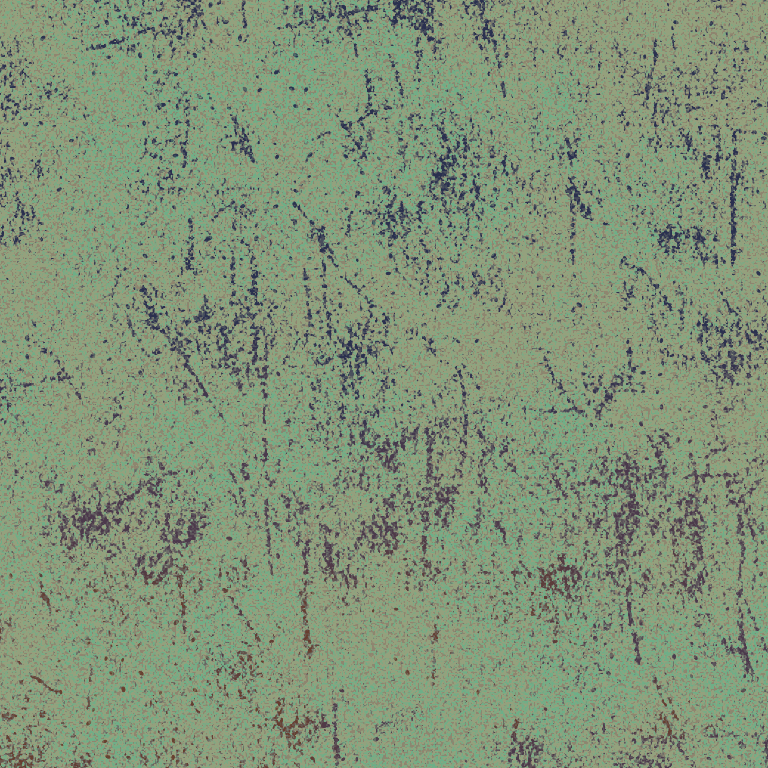
Give the GLSL for this texture, as a three.js fragment shader.

```glsl
varying vec2 vUv;

const vec3 OLIVE = vec3(0.580, 0.630, 0.492);
const vec3 GREEN = vec3(0.500, 0.660, 0.512);
const vec3 TEAL = vec3(0.405, 0.695, 0.540);
const vec3 CLAY = vec3(0.560, 0.495, 0.420);
const vec3 SOOT = vec3(0.410, 0.415, 0.410);
const vec3 NAVY = vec3(0.140, 0.165, 0.300);
const vec3 PLUM = vec3(0.285, 0.205, 0.285);
const vec3 RUST = vec3(0.400, 0.225, 0.165);

float hash(vec2 p) {
  vec3 q = fract(p.xyx * 0.1031);
  q += dot(q, q.yzx + 33.33);
  return fract((q.x + q.y) * q.z);
}

vec2 hash2(vec2 p) {
  return vec2(hash(p), hash(p + 57.3));
}

float noise(vec2 p) {
  vec2 i = floor(p);
  vec2 f = fract(p);
  f = f * f * (3.0 - 2.0 * f);
  float low = mix(hash(i), hash(i + vec2(1.0, 0.0)), f.x);
  float high = mix(hash(i + vec2(0.0, 1.0)), hash(i + 1.0), f.x);
  return mix(low, high, f.y);
}

float fbm(vec2 p) {
  float sum = 0.0;
  float gain = 0.533;
  for (int k = 0; k < 4; k++) {
    sum += gain * noise(p);
    p = p * 2.03 + 17.7;
    gain *= 0.5;
  }
  return sum;
}

vec2 rotate(vec2 p, float a) {
  return vec2(cos(a) * p.x + sin(a) * p.y, cos(a) * p.y - sin(a) * p.x);
}

// Thin strokes, one per chosen cell; angle 0 is vertical
float scratches(vec2 uv, float cells, float angle, float spread, float width, float chance, float seed) {
  vec2 p = uv * cells;
  float wear = 0.0;
  for (int j = -1; j <= 1; j++) {
    for (int i = -1; i <= 1; i++) {
      vec2 id = floor(p) + vec2(float(i), float(j));
      vec2 rnd = hash2(id + seed);
      vec2 q = rotate(p - id - rnd, angle + spread * (hash(id + seed + 9.1) - 0.5));
      float halfLength = mix(0.2, 0.7, rnd.y);
      q.y -= clamp(q.y, -halfLength, halfLength);
      float stroke = 1.0 - smoothstep(0.0, width, length(q) / cells);
      wear = max(wear, stroke * step(hash(id + seed + 4.7), chance));
    }
  }
  return wear;
}

// Bent bundles of parallel scrapes
float gouges(vec2 uv, float cells, float chance, float seed) {
  vec2 p = uv * cells;
  float wear = 0.0;
  for (int j = -1; j <= 1; j++) {
    for (int i = -1; i <= 1; i++) {
      vec2 id = floor(p) + vec2(float(i), float(j));
      vec2 rnd = hash2(id + seed);
      vec2 q = rotate(p - id - rnd, 1.1 * (rnd.x - 0.4));
      q.x += (rnd.y - 0.5) * 1.4 * q.y * q.y;
      float envelope = 1.0 - smoothstep(0.2, 1.0, length(q / vec2(0.28, 0.45)));
      float hatch = smoothstep(0.4, 0.75, noise(q * vec2(170.0, 22.0) / cells + rnd * 40.0));
      wear = max(wear, envelope * (0.2 + 0.8 * hatch) * step(hash(id + seed + 2.3), chance));
    }
  }
  return wear;
}

// Small oval chips, one per chosen cell
float chips(vec2 uv, float cells, float chance, float seed) {
  vec2 id = floor(uv * cells);
  vec2 rnd = hash2(id + seed);
  vec2 q = rotate(fract(uv * cells) - mix(vec2(0.25), vec2(0.75), rnd), 6.28 * rnd.x);
  float radius = mix(0.06, 0.19, rnd.y);
  float d = length(q * vec2(1.0, 1.5)) - radius;
  return (1.0 - smoothstep(-0.04, 0.04, d)) * step(hash(id + seed + 6.1), chance);
}

vec3 paint(vec2 uv) {
  float tone = noise(uv * 520.0) + 0.7 * (fbm(uv * 7.0 + 31.0) - 0.5);
  vec3 color = mix(OLIVE, GREEN, smoothstep(0.46, 0.64, tone));
  color = mix(color, TEAL, 0.75 * smoothstep(0.72, 0.92, tone));
  return mix(color, CLAY, 0.8 * smoothstep(0.63, 0.80, noise(uv * 490.0 + 71.0)));
}

vec3 markColor(vec2 uv) {
  float height = uv.y + 0.2 * (fbm(uv * 6.0 + 5.0) - 0.5);
  vec3 color = mix(PLUM, NAVY, smoothstep(0.38, 0.58, height));
  float side = fbm(uv * 5.0 + 83.0) + 0.3 * abs(uv.x - 0.45);
  float rust = (1.0 - smoothstep(0.20, 0.36, height)) * smoothstep(0.50, 0.66, side);
  return mix(color, RUST, rust);
}

void main() {
  vec2 uv = vUv;
  vec2 bent = uv + 0.016 * (vec2(noise(uv * 14.0), noise(uv * 14.0 + 40.0)) - 0.5);
  float patches = fbm(uv * 9.0 + 12.0);

  // Wear sets how much of the grit shows through
  float wear = 0.10 + 0.30 * (patches - 0.4);
  wear += 0.24 * smoothstep(0.42, 0.62, patches) * (noise(bent * vec2(190.0, 32.0)) - 0.3);
  wear += 0.20 * smoothstep(0.60, 0.76, fbm(bent * 16.0 + 61.0));
  wear += 0.36 * scratches(bent, 8.0, 0.0, 0.15, 0.0060, 0.34, 3.0);
  wear += 0.32 * scratches(bent, 14.0, 0.3, 0.9, 0.0045, 0.22, 19.0);
  wear += 0.32 * scratches(bent, 9.0, 1.75, 0.6, 0.0050, 0.12, 37.0);
  wear += 0.38 * gouges(bent, 9.0, 0.30, 53.0);
  wear = min(wear, 0.46);

  float grit = 0.6 * noise(uv * vec2(300.0, 220.0)) + 0.4 * noise(uv * 520.0 + 23.0);
  float depth = grit + wear - 0.90;
  float chip = chips(uv, 46.0, 0.08 + 0.5 * smoothstep(0.42, 0.65, fbm(uv * 7.0 + 47.0)), 11.0);

  // Specks of paint survive inside the marks
  float speck = 0.55 + 0.45 * smoothstep(0.25, 0.60, noise(uv * 430.0 + 7.0));
  float ink = max(smoothstep(0.0, 0.14, depth), chip) * speck;

  vec3 color = paint(uv);
  color = mix(color, SOOT, 0.8 * smoothstep(-0.09, 0.02, depth));
  gl_FragColor = vec4(mix(color, markColor(uv), 0.92 * ink), 1.0);
}
```
